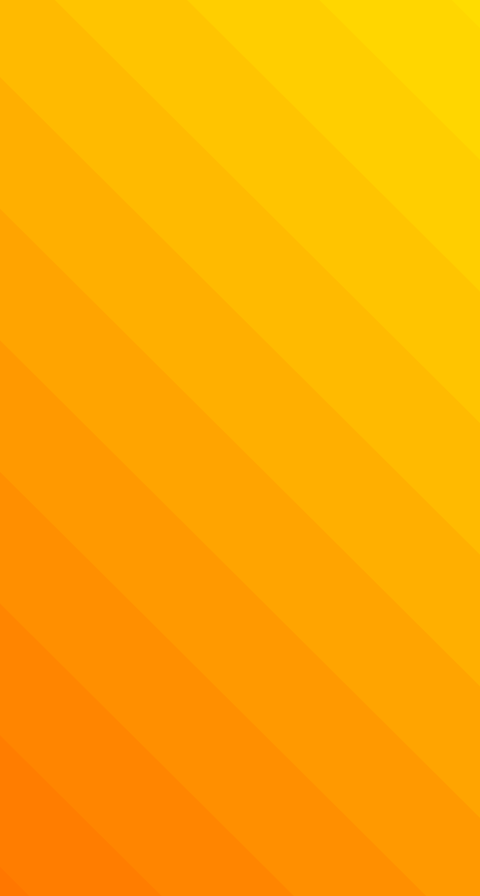
Reproduce this background procedurally as a Shadertoy shader.

```glsl
// Flat diagonal bands that step from deep orange at the lower left to
// yellow at the upper right. Distance along one diagonal axis is cut into
// equal steps, and each step number is turned into a colour by a formula.

const vec2 BAND_AXIS = vec2(0.995, 1.0);  // direction across the bands
const float BAND_SPACING = 0.1469;        // band size along the axis, in heights
const float FIRST_EDGE = 0.0326;          // axis position of the lowest edge
const float MIDDLE_BAND = 5.5;

// Continuous band number at a point given in canvas heights.
float bandCoordinate(vec2 p, vec2 axis, float firstEdge, float spacing) {
    return (dot(p, axis) - firstEdge) / spacing + 1.0;
}

// Floor with each step softened over the given half width.
float smoothFloor(float value, float halfWidth) {
    float edge = floor(value + 0.5);
    return edge - 1.0 + smoothstep(-halfWidth, halfWidth, value - edge);
}

// Orange to yellow ramp: green rises fastest around the middle band.
vec3 bandColour(float band, float middle) {
    float d = band - middle;
    float green = 0.665 + 0.0435 * d - 0.00025 * d * d * d;
    return vec3(1.0, green, 0.0);
}

void mainImage(out vec4 fragColor, in vec2 fragCoord) {
    vec2 p = fragCoord / iResolution.y;

    // Edge softness of about one pixel, measured in bands
    float softness = 0.75 * length(BAND_AXIS) / (iResolution.y * BAND_SPACING);

    float position = bandCoordinate(p, BAND_AXIS, FIRST_EDGE, BAND_SPACING);
    float band = smoothFloor(position, softness);
    fragColor = vec4(bandColour(band, MIDDLE_BAND), 1.0);
}
```
